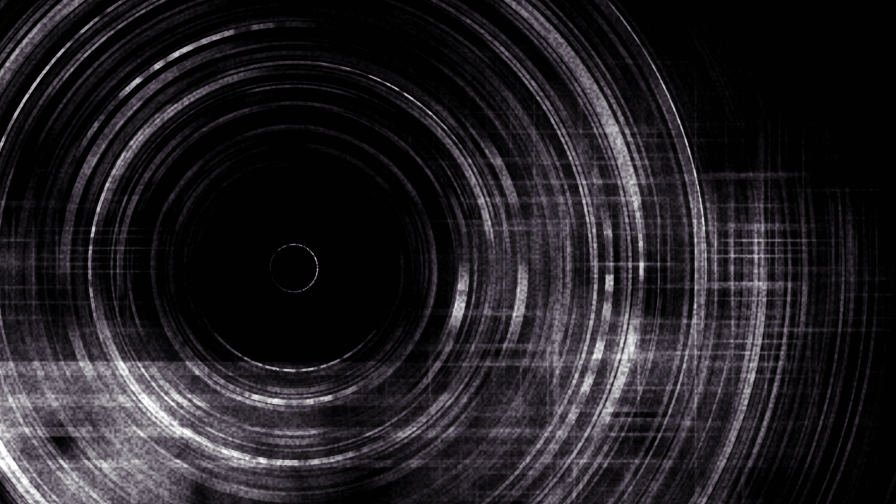
Give the GLSL for this background, as a Shadertoy shader.

```glsl
#define CENTRE vec2(0.583, 0.468)
#define RING_GAIN 1.9
#define FOG_GAIN 0.62
#define BAND_TOP 0.269
#define BAND_STEP 0.063
#define GRAIN_SCALE 210.0
#define SHADOW_TINT vec3(1.03, 0.92, 1.07)

float hash(vec2 p) {
    vec3 q = fract(vec3(p.xyx) * 0.1031);
    q += dot(q, q.yzx + 33.33);
    return fract((q.x + q.y) * q.z);
}

float noise(vec2 p) {
    vec2 i = floor(p), f = fract(p);
    f = f * f * (3.0 - 2.0 * f);
    return mix(mix(hash(i), hash(i + vec2(1, 0)), f.x),
               mix(hash(i + vec2(0, 1)), hash(i + vec2(1, 1)), f.x), f.y);
}

float fbm(vec2 p) {
    float sum = 0.0, amp = 0.5;
    for (int i = 0; i < 4; i++) {
        sum += amp * noise(p);
        p = p * 2.1 + 7.3;
        amp *= 0.5;
    }
    return sum;
}

float lobe(vec2 p, vec2 c, vec2 size) {
    vec2 d = (p - c) / size;
    return exp(-dot(d, d));
}

// Soft-edged line of given half width, at least about a pixel wide
float stroke(float dist, float halfWidth) {
    float aa = 0.8 / iResolution.y;
    return 1.0 - smoothstep(halfWidth - aa, halfWidth + aa, abs(dist));
}

// Many concentric grooves, broken along the angle without a seam
float grooves(float r, vec2 dir) {
    float sum = 0.0, freq = 34.0;
    for (int i = 0; i < 3; i++) {
        float id = floor(r * freq);
        float inside = abs(fract(r * freq) - 0.5);
        float width = 0.12 + 0.3 * hash(vec2(id, 3.0));
        float aa = freq / iResolution.y;
        float line = 1.0 - smoothstep(width - aa, width + aa, inside);
        float broken = smoothstep(0.3, 0.75, noise(dir * 3.5 + id * 17.3));
        float level = pow(hash(vec2(id, freq)), 2.5);
        sum += line * level * (0.15 + broken) * 0.6;
        freq *= 1.75;
    }
    return sum;
}

// Brighter arcs: radius, half width, mid angle, angular spread
float brightArcs(float r, float angle, vec2 dir) {
    const vec4 arcs[12] = vec4[12](
        vec4(0.047, 0.0012, 0.3, 1.9), vec4(0.627, 0.008, -0.2, 0.42),
        vec4(0.690, 0.004, -0.1, 0.5), vec4(0.818, 0.0015, 0.3, 0.42),
        vec4(0.338, 0.010, -0.2, 0.17), vec4(0.484, 0.005, 2.15, 0.4),
        vec4(0.630, 0.003, 2.6, 0.5), vec4(0.410, 0.0015, 0.95, 0.4),
        vec4(0.405, 0.003, 2.9, 0.5), vec4(0.267, 0.005, -1.65, 0.6),
        vec4(0.386, 0.005, -1.8, 0.55), vec4(0.203, 0.002, -1.6, 0.6));
    float sum = 0.0;
    for (int i = 0; i < 12; i++) {
        vec4 a = arcs[i];
        float turn = mod(angle - a.z + 3.14159, 6.28318) - 3.14159;
        float fade = exp(-turn * turn / (a.w * a.w));
        float wear = smoothstep(0.15, 0.6, noise(dir * 24.0 + float(i) * 9.1));
        sum += stroke(r - a.x, a.y) * fade * (0.3 + 0.7 * wear);
    }
    return sum;
}

void mainImage(out vec4 fragColor, in vec2 fragCoord) {
    vec2 p = fragCoord / iResolution.y;
    vec2 d = p - CENTRE;
    float r = length(d);
    vec2 dir = d / max(r, 0.001);
    float grain = noise(p * GRAIN_SCALE);
    float stain = fbm(p * 7.0);

    // Where the light falls
    float corner = lobe(p, vec2(0.08, 0.12), vec2(0.46, 0.2));
    float right = lobe(p, vec2(1.16, 0.34), vec2(0.31, 0.38));
    float lit = 0.75 * corner + 0.55 * right + 0.05
        + 0.38 * lobe(p, vec2(0.2, 0.8), vec2(0.35, 0.3))
        + 0.28 * lobe(p, vec2(1.05, 0.85), vec2(0.22, 0.3))
        + 0.16 * lobe(p, vec2(1.5, 0.4), vec2(0.25, 0.25));
    lit *= 1.0 - 0.85 * smoothstep(0.82, 0.84, r) * smoothstep(0.4, 0.7, p.y);
    float hollow = smoothstep(0.17, 0.40, r + 0.1 * smoothstep(0.3, 0.2, p.y));
    float shelf = mix(0.45, 1.0, smoothstep(0.286, 0.280, p.y));
    float fog = (corner * shelf + 0.32 * right) * hollow * smoothstep(0.15, 0.75, stain);

    // Horizontal glitch bands reaching further right as they descend
    float bands = 0.0;
    for (int i = 0; i < 4; i++) {
        float k = float(i);
        float reach = 0.9 + 0.22 * k;
        float tile = hash(vec2(floor((p.x + 0.4 * p.y) * 26.0), k));
        bands += stroke(p.y - BAND_TOP + BAND_STEP * k, 0.013 - 0.002 * k)
            * smoothstep(reach + 0.1, reach - 0.4, p.x) * (0.4 + 0.6 * tile);
    }

    // Fine upright and level scratches
    float columns = pow(noise(vec2(p.x * 150.0, p.y * 4.0)), 6.0);
    float rows = pow(noise(vec2(p.x * 4.0, p.y * 130.0 + 40.0)), 6.0);
    float hatchArea = lobe(p, vec2(1.5, 0.48), vec2(0.16, 0.16))
        + 0.6 * right + 0.4 * lobe(p, vec2(0.2, 0.45), vec2(0.35, 0.15));
    float scratches = (columns + rows) * hatchArea * 0.5;

    float rings = grooves(r, dir) * mix(0.12, 1.0, hollow);
    float value = rings * lit * RING_GAIN * (0.35 + 0.9 * stain);
    value += fog * FOG_GAIN + scratches * hollow;
    value += brightArcs(r, atan(d.y, d.x), dir) * 0.75;
    value += bands * (0.16 + 0.9 * rings) * (0.3 + 0.7 * corner);
    value *= 0.6 + 0.75 * grain;
    value = max(value - 0.025, 0.0);
    value = 1.0 - exp(-1.25 * value);

    vec3 tint = mix(SHADOW_TINT, vec3(1.0, 1.0, 1.01), smoothstep(0.1, 0.7, value));
    fragColor = vec4(min(value * tint * 1.12 + vec3(0.004, 0.003, 0.006), 1.0), 1.0);
}
```
